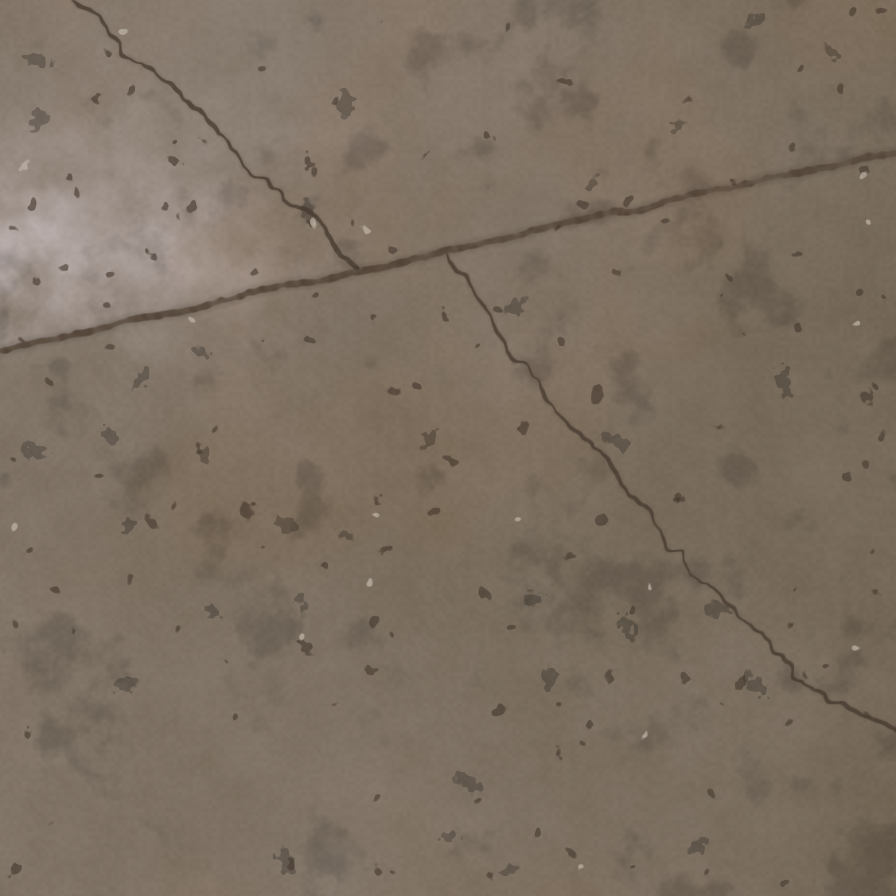
Reproduce this texture procedurally as a WebGL 2 fragment shader.

```glsl
#version 300 es
precision highp float;

#define SHADE vec3(0.445, 0.395, 0.330)
#define LIGHT vec3(0.685, 0.640, 0.625)
#define CRACK_COLOR vec3(0.270, 0.220, 0.180)
#define JOINT_COLOR vec3(0.325, 0.265, 0.215)
#define CHIP_COLOR vec3(0.740, 0.700, 0.650)
#define JOINT_START 0.609
#define JOINT_SLOPE 0.222
#define JOINT_WIDTH 0.0034
#define CRACK_WIDTH 0.0021
#define MOTTLE 0.26
#define GRAIN 0.022

uniform vec2 u_resolution;
out vec4 fragColor;

float hash(vec2 p) {
    return fract(sin(dot(p, vec2(127.1, 311.7))) * 43758.5453);
}

float noise(vec2 p) {
    vec2 i = floor(p), f = fract(p);
    f = f * f * (3.0 - 2.0 * f);
    return mix(mix(hash(i), hash(i + vec2(1, 0)), f.x),
               mix(hash(i + vec2(0, 1)), hash(i + vec2(1, 1)), f.x), f.y);
}

float fbm(vec2 p) {
    float sum = 0.0, amp = 0.5;
    for (int i = 0; i < 5; i++) {
        sum += amp * noise(p);
        p = mat2(1.6, 1.2, -1.2, 1.6) * p + 7.3;
        amp *= 0.5;
    }
    return sum / 0.97;
}

float blob(vec2 p, vec2 center, vec2 size) {
    vec2 q = (p - center) / size;
    return exp(-dot(q, q));
}

float stroke(float dist, float width, float soft) {
    return 1.0 - smoothstep(width - soft, width + soft, dist);
}

// Wandering crack from a to b: x = distance to its path, y = position along it
vec2 crack(vec2 p, vec2 a, vec2 b, float bow, float seed) {
    float len = length(b - a);
    vec2 dir = (b - a) / len, q = p - a;
    float along = dot(q, dir), t = along / len;
    float pinch = clamp(7.0 * t * (1.0 - t), 0.0, 1.0);
    float path = bow * t * sin(3.14159 * clamp(t, 0.0, 1.0));
    path += pinch * 0.055 * (fbm(vec2(along * 11.0, seed)) - 0.5);
    path += 0.007 * (noise(vec2(along * 85.0, seed + 5.0)) - 0.5);
    return vec2(abs(dot(q, vec2(-dir.y, dir.x)) - path), t);
}

float crackMask(vec2 c, float soft) {
    float width = CRACK_WIDTH * (0.45 + 0.9 * noise(vec2(c.y * 42.0, 3.0)));
    float ends = smoothstep(-0.01, 0.01, c.y) * smoothstep(1.02, 1.0, c.y);
    return ends * (stroke(c.x, width, soft) + 0.22 * stroke(c.x, 0.003, 0.004));
}

// Ragged spots, at most one per grid cell
float specks(vec2 p, float cells, float chance, float radius, float seed) {
    vec2 id = floor(p * cells);
    vec2 center = (id + 0.2 + 0.6 * vec2(hash(id + seed), hash(id + seed + 17.0))) / cells;
    float r = radius * (0.4 + 0.6 * hash(id + seed + 31.0));
    vec2 q = p - center;
    float turn = 6.283 * hash(id + seed + 43.0);
    q = mat2(cos(turn), sin(turn), -sin(turn), cos(turn)) * q * vec2(0.8, 1.35);
    float dist = length(q) + radius * 1.1 * (noise(p * 190.0 + seed) - 0.5);
    return step(hash(id + seed + 59.0), chance) * stroke(dist, r, 0.0015);
}

void main() {
    vec2 p = gl_FragCoord.xy / u_resolution;
    float soft = max(0.0014, 0.7 / u_resolution.y);
    float cloud = fbm(p * 5.0 + 2.0), fine = fbm(p * 26.0 + 9.0);
    float side = (p.y - JOINT_START - JOINT_SLOPE * p.x) / sqrt(1.0 + JOINT_SLOPE * JOINT_SLOPE);
    float above = smoothstep(-0.004, 0.004, side);

    // Slab tone: haze, worn bright patch, mottling
    float worn = blob(p, vec2(0.03, 0.71), vec2(0.25, 0.135)) * mix(0.5, 1.0, above);
    float tone = 0.17 + 0.20 * blob(p, vec2(0.28, 0.93), vec2(0.38, 0.27));
    tone += 0.05 * blob(p, vec2(0.2, 0.2), vec2(0.5, 0.3)) - 0.09 * smoothstep(0.5, 1.0, p.x);
    tone += worn * (0.62 + 0.9 * (fine - 0.5) + 0.5 * (cloud - 0.5));
    tone += MOTTLE * (cloud - 0.5) + 0.13 * (fine - 0.5);
    vec3 color = mix(SHADE, LIGHT, tone);
    color += vec3(0.012, -0.002, -0.012) * smoothstep(0.5, 0.8, fbm(p * 4.0 + 31.0));

    // Stains and pits
    float stain = smoothstep(0.60, 0.78, fbm(p * 17.0 + 50.0));
    color *= 1.0 - 0.13 * stain;
    color *= 1.0 - 0.22 * specks(p, 11.0, 0.28, 0.013, 4.0);
    for (int i = 0; i < 3; i++) {
        float k = float(i);
        float pit = specks(p, 8.0 + 7.0 * k, 0.24 - 0.04 * k, 0.0085 - 0.002 * k, 70.0 + 13.0 * k);
        color = mix(color, CRACK_COLOR, 0.62 * pit);
    }
    color = mix(color, CHIP_COLOR, 0.75 * specks(p, 13.0, 0.09, 0.0052, 140.0));

    // Branching cracks
    float cracks = crackMask(crack(p, vec2(0.08, 1.0), vec2(0.397, 0.698), 0.0, 12.0), soft);
    cracks += 0.85 * crackMask(crack(p, vec2(0.495, 0.717), vec2(1.0, 0.186), -0.075, 27.0), soft);
    color = mix(color, CRACK_COLOR, min(cracks, 1.0) * 0.78);

    // Straight joint with crumbling edges
    float crumble = noise(p * 130.0);
    float jointDist = abs(side + 0.005 * (noise(vec2(p.x * 28.0, 8.0)) - 0.5));
    float joint = stroke(jointDist + 0.003 * (crumble - 0.5), JOINT_WIDTH, soft);
    color = mix(color, color * 0.88, stroke(jointDist, 0.006, 0.005));
    color = mix(color, JOINT_COLOR + 0.10 * (crumble - 0.4), joint * mix(0.85, 0.65, p.x));

    color += GRAIN * (noise(p * 230.0) - 0.5);
    fragColor = vec4(color, 1.0);
}
```
